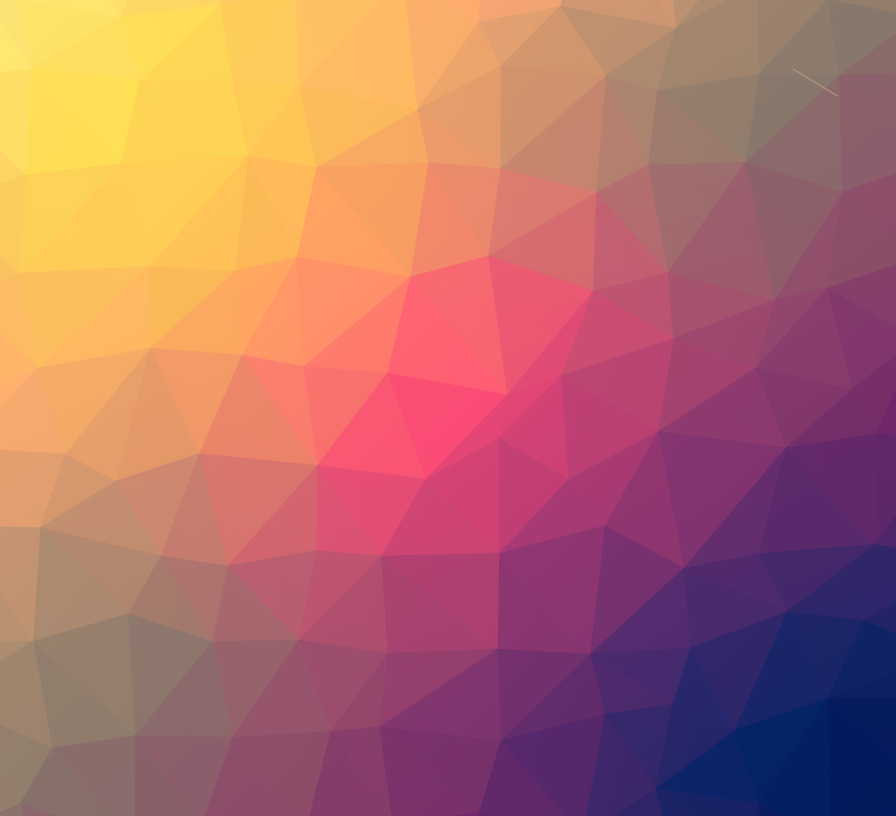
Give the GLSL for this background, as a WebGL 1 fragment shader.

```glsl
precision highp float;
// Low-poly wallpaper: a jittered lattice of triangles, each tinted by a smooth
// diagonal colour field running yellow - pink - navy, with dusty side corners.
// Facets are blended by their analytic coverage, so shared edges are smooth.

uniform vec2 u_resolution;

const vec2 GRID = vec2(10.0, 9.0);      // lattice cells across the canvas
const vec2 SHIFT = vec2(0.5, 0.0);      // lattice origin, in cells
const float JITTER = 0.62;              // full range of vertex displacement
const vec3 STREAK = vec3(0.74, 0.64, 0.54);

float hash(vec2 p) {
  return fract(sin(dot(p, vec2(127.1, 311.7))) * 43758.55);
}

// Moves a ramp on to its next colour once t passes the given stop.
vec3 blendStop(vec3 color, vec3 next, float t, float stop) {
  return mix(color, next, clamp(t * 8.0 - stop, 0.0, 1.0));
}

// Colours along the main diagonal.
vec3 coreRamp(float t) {
  vec3 c = vec3(1.0, 0.90, 0.46);
  c = blendStop(c, vec3(1.0, 0.87, 0.33), t, 0.0);
  c = blendStop(c, vec3(1.0, 0.78, 0.33), t, 1.0);
  c = blendStop(c, vec3(1.0, 0.56, 0.41), t, 2.0);
  c = blendStop(c, vec3(0.99, 0.29, 0.46), t, 3.0);
  c = blendStop(c, vec3(0.68, 0.23, 0.45), t, 4.0);
  c = blendStop(c, vec3(0.34, 0.17, 0.43), t, 5.0);
  c = blendStop(c, vec3(0.02, 0.14, 0.41), t, 6.0);
  return blendStop(c, vec3(0.01, 0.09, 0.35), t, 7.0);
}

// Muted colours towards the two side corners.
vec3 sideRamp(float t) {
  vec3 c = vec3(1.0, 0.65, 0.46);
  c = blendStop(c, vec3(0.70, 0.56, 0.44), t, 2.0);
  c = blendStop(c, vec3(0.53, 0.47, 0.42), t, 3.0);
  c = blendStop(c, vec3(0.55, 0.31, 0.41), t, 4.0);
  return blendStop(c, vec3(0.47, 0.15, 0.41), t, 5.0);
}

// Colour field over the canvas; uv starts at the top left.
vec3 colorField(vec2 uv, float offset) {
  float along = 0.5 * (uv.x + uv.y) + offset;
  float across = abs(uv.x - uv.y);
  return mix(coreRamp(along), sideRamp(along), smoothstep(0.05, 0.72, across));
}

// Lattice vertex; six fixed offsets shape the bright facets in the middle.
vec2 vertex(vec2 id) {
  vec2 offset = JITTER * (vec2(hash(id), hash(id + 37.3)) - 0.5);
  if (id == vec2(4.0, 3.0)) offset = vec2(0.08, 0.05);
  if (id == vec2(5.0, 3.0)) offset = vec2(-0.05, -0.18);
  if (id == vec2(4.0, 4.0)) offset = vec2(-0.18, 0.11);
  if (id == vec2(5.0, 4.0)) offset = vec2(0.16, 0.35);
  if (id == vec2(4.0, 5.0)) offset = vec2(0.25, 0.28);
  if (id == vec2(5.0, 5.0)) offset = vec2(0.07, -0.17);
  return id + SHIFT + offset;
}

float cross2(vec2 a, vec2 b) {
  return a.x * b.y - a.y * b.x;
}

float edgeDistance(vec2 p, vec2 a, vec2 b) {
  return cross2(b - a, p - a) / length(b - a);
}

// Premultiplied colour and coverage of one triangle.
vec4 facet(vec2 p, vec2 a, vec2 b, vec2 c, float pixel) {
  float side = sign(cross2(b - a, c - a));
  float inside = min(side * edgeDistance(p, a, b),
                 min(side * edgeDistance(p, b, c), side * edgeDistance(p, c, a)));
  float coverage = clamp(0.5 + inside / pixel, 0.0, 1.0);
  vec2 center = (a + b + c) / 3.0;
  float tint = hash(floor(center * 50.0)) - 0.5;
  vec3 color = colorField(mix(center, p, 0.12) / GRID, 0.02 * tint);
  return vec4(color * (1.0 + 0.03 * tint), 1.0) * coverage;
}

float segmentDistance(vec2 p, vec2 a, vec2 b) {
  vec2 ab = b - a;
  return length(p - a - ab * clamp(dot(p - a, ab) / dot(ab, ab), 0.0, 1.0));
}

void main() {
  vec2 uv = gl_FragCoord.xy / u_resolution;
  uv.y = 1.0 - uv.y;
  vec2 p = uv * GRID;
  float pixel = GRID.y / u_resolution.y;
  vec2 cell = floor(p - SHIFT);

  // Gather the facets of nearby cells, splitting each on its shorter diagonal.
  vec4 sum = vec4(colorField(uv, 0.0), 1.0) * 0.001;
  for (int j = -1; j <= 1; j++) {
    for (int i = -1; i <= 1; i++) {
      vec2 id = cell + vec2(float(i), float(j));
      vec2 a = vertex(id);
      vec2 b = vertex(id + vec2(1.0, 0.0));
      vec2 c = vertex(id + vec2(1.0, 1.0));
      vec2 d = vertex(id + vec2(0.0, 1.0));
      if (distance(a, c) < distance(b, d)) {
        sum += facet(p, a, b, c, pixel) + facet(p, a, c, d, pixel);
      } else {
        sum += facet(p, a, b, d, pixel) + facet(p, b, c, d, pixel);
      }
    }
  }
  vec3 color = sum.rgb / sum.a;

  // Thin pale streak near the upper right.
  float streak = segmentDistance(p, vec2(8.85, 0.76), vec2(9.35, 1.06)) - 0.006;
  color = mix(color, STREAK, 0.8 * clamp(0.5 - streak / pixel, 0.0, 1.0));

  gl_FragColor = vec4(color, 1.0);
}
```
